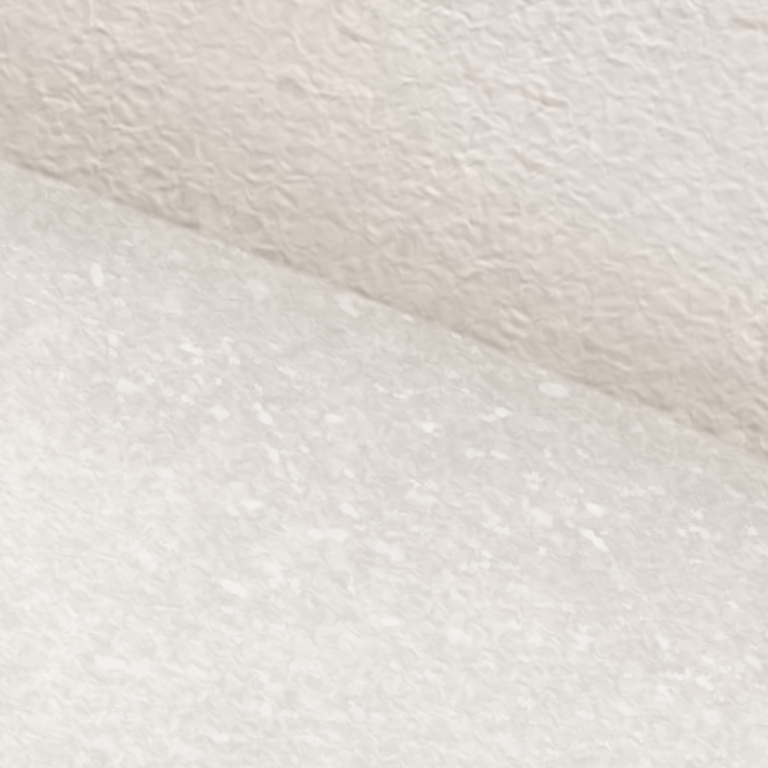
Give the GLSL for this texture, as a Shadertoy shader.

```glsl
float hash(vec2 cell) {
    vec3 h = fract(vec3(cell.xyx) * vec3(0.1031, 0.1030, 0.0973));
    h += dot(h, h.yzx + 33.33);
    return fract((h.x + h.y) * h.z);
}

float valueNoise(vec2 p) {
    vec2 cell = floor(p), f = fract(p);
    f = f * f * f * (f * (f * 6.0 - 15.0) + 10.0);
    float low = mix(hash(cell), hash(cell + vec2(1, 0)), f.x);
    float high = mix(hash(cell + vec2(0, 1)), hash(cell + vec2(1, 1)), f.x);
    return mix(low, high, f.y);
}

float fbm(vec2 p, int octaves) {
    float sum = 0.0, weight = 0.5;
    for (int i = 0; i < octaves; i++) {
        sum += weight * valueNoise(p);
        p = mat2(0.8, 0.6, -0.6, 0.8) * p * 2.03 + 17.3;
        weight *= 0.5;
    }
    return sum;
}

vec2 alongSlope(vec2 p, float angle) {
    float c = cos(angle), s = sin(angle);
    return vec2(c * p.x + s * p.y, c * p.y - s * p.x);
}

// Signed distance to the seam: positive on the wall, negative on the floor
float seamDistance(vec2 p) {
    float seamY = 0.792 - 0.392 * p.x + 0.03 * p.x * (1.0 - p.x);
    return 0.93 * (p.y - seamY);
}

// Scattered ragged ellipses, radius given in cell widths
float flecks(vec2 p, float cells, float density, vec2 radius, float seed) {
    vec2 q = p * cells, base = floor(q);
    float ragged = 1.3 * (valueNoise(q * 5.0 + seed) - 0.5);
    float cover = 0.0;
    for (int y = -1; y <= 1; y++) {
        for (int x = -1; x <= 1; x++) {
            vec2 cell = base + vec2(x, y);
            vec2 id = cell + seed;
            vec2 center = cell + 0.15 + 0.7 * vec2(hash(id + 3.7), hash(id + 9.1));
            float angle = -0.45 + 0.7 * (hash(id + 21.3) - 0.5);
            vec2 size = radius * mix(0.55, 1.25, hash(id + 31.9));
            float r = length(alongSlope(q - center, angle) / size) + ragged;
            float present = step(hash(id), density);
            float strength = mix(0.35, 1.0, hash(id + 47.2));
            cover = max(cover, present * strength * (1.0 - smoothstep(0.3, 1.35, r)));
        }
    }
    return cover;
}

// Dense small pits between winding ridges
float plasterHeight(vec2 p) {
    vec2 warp = vec2(valueNoise(p * 45.0), valueNoise(p * 45.0 + 40.0)) - 0.5;
    vec2 q = alongSlope(p + 0.012 * warp, -0.5);
    float pits = valueNoise(q * vec2(58.0, 100.0));
    float dimples = valueNoise(alongSlope(q, 0.6) * vec2(80.0, 110.0) + 23.0);
    float grain = valueNoise(q * vec2(125.0, 185.0) + 11.0);
    return 0.42 * pits + 0.36 * dimples + 0.22 * grain;
}

vec3 wallColor(vec2 p, float dist) {
    vec3 shade = vec3(0.806, 0.772, 0.735);
    vec3 lit = mix(vec3(0.858, 0.826, 0.797), vec3(0.880, 0.851, 0.829), smoothstep(0.1, 0.8, p.x));
    vec3 color = mix(shade, lit, smoothstep(-0.02, 0.27, dist));

    // Relief lit from the upper right
    float height = plasterHeight(p);
    float slope = height - plasterHeight(p + vec2(0.0030, 0.0050));
    float patchiness = mix(0.8, 1.2, smoothstep(0.3, 0.7, fbm(p * 7.0, 2) / 0.75));
    color += patchiness * (0.105 * slope + 0.085 * (height - 0.5));

    // Sparse deeper gouges with a pale lower lip
    float gouge = flecks(p, 12.0, 0.32, vec2(0.40, 0.09), 5.0);
    float lip = flecks(p + vec2(0.003, 0.006), 12.0, 0.32, vec2(0.40, 0.09), 5.0);
    color -= gouge * vec3(0.072, 0.075, 0.078);
    color += 0.03 * max(lip - gouge, 0.0);
    return color + 0.024 * (fbm(p * 10.0 + 4.0, 3) - 0.44);
}

vec3 floorColor(vec2 p, float dist) {
    float depth = -dist;
    vec3 color = mix(vec3(0.840, 0.812, 0.786), vec3(0.872, 0.848, 0.830), smoothstep(0.0, 0.14, depth));
    color = mix(color, vec3(0.908, 0.895, 0.880), smoothstep(0.08, 0.50, depth));
    color += 0.015 * smoothstep(0.3, 0.0, p.x) * smoothstep(0.03, 0.2, depth);

    // Mineral grain, coarse streaks over fine speckle
    vec2 warp = vec2(valueNoise(p * 60.0 + 7.0), valueNoise(p * 60.0 + 90.0)) - 0.5;
    vec2 q = alongSlope(p + 0.010 * warp, -0.5);
    float streaks = valueNoise(q * vec2(70.0, 125.0)) - 0.5;
    float speckle = valueNoise(q * vec2(130.0, 210.0) + 31.0) - 0.5;
    color += (0.040 * streaks + 0.046 * speckle) * vec3(0.96, 1.0, 1.04);
    color += 0.035 * (fbm(p * 14.0 + 8.0, 3) - 0.44);

    // Pale chips in two sizes
    float chips = flecks(p, 19.0, 0.42, vec2(0.36, 0.15), 71.0);
    chips = max(chips, 0.8 * flecks(p, 40.0, 0.42, vec2(0.42, 0.19), 133.0));
    chips *= mix(0.55, 0.95, smoothstep(0.0, 0.15, depth));
    return mix(color, vec3(0.955, 0.949, 0.938), chips);
}

void mainImage(out vec4 fragColor, in vec2 fragCoord) {
    vec2 p = fragCoord / iResolution.xy;
    float dist = seamDistance(p) + 0.006 * (fbm(p * 38.0, 2) - 0.375);
    float blur = 0.004 + 0.7 / iResolution.y;
    vec3 color = mix(floorColor(p, dist), wallColor(p, dist), smoothstep(-blur, blur, dist));

    // Broken contact shadow and worn pale rim along the seam
    float broken = smoothstep(0.3, 0.75, valueNoise(p * 17.0 + 2.0));
    color -= vec3(0.055, 0.058, 0.060) * broken * exp(-pow((dist - 0.004) / 0.006, 2.0));
    float rim = smoothstep(0.45, 0.8, valueNoise(p * 30.0 + 60.0));
    color += 0.045 * rim * exp(-pow((dist + 0.006) / 0.004, 2.0));
    fragColor = vec4(clamp(color, 0.0, 1.0), 1.0);
}
```
